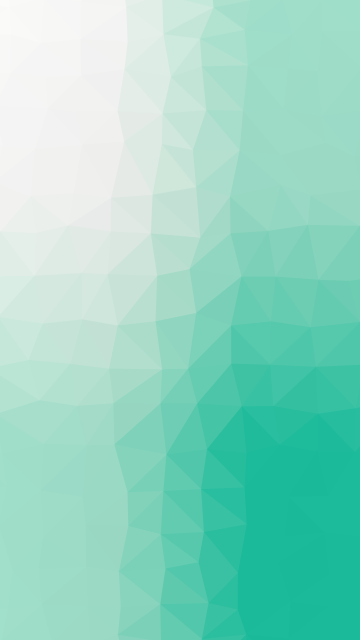
A Shadertoy shader for this background:

```glsl
// Low-poly background: flat triangles fading from white at top left to teal at bottom right.

const vec2 GRID = vec2(9.0, 16.0);             // cells across and down
const float JITTER = 0.4;                      // random spread of a vertex, in cells
const vec3 PALE = vec3(0.925, 0.925, 0.922);
const vec3 MINT = vec3(0.600, 0.845, 0.765);
const vec3 TEAL = vec3(0.105, 0.730, 0.605);

// Two random values in 0..1, without sine
vec2 hash22(vec2 p) {
    vec3 q = fract(p.xyx * vec3(0.1031, 0.1030, 0.0973));
    q += dot(q, q.yzx + 33.33);
    return fract((q.xx + q.yz) * q.zy);
}

// Mesh vertex: lattice node, slow drift along the rows, random jitter
vec2 vertex(vec2 node) {
    vec2 drift = vec2(0.14 * cos(0.43 * node.y), -0.27 * sin(0.39 * node.y));
    return node + drift + JITTER * (hash22(node + 17.0) - 0.5);
}

// Smooth curve through three tones
vec3 palette(float t) {
    vec3 slope = 4.0 * MINT - 3.0 * PALE - TEAL;
    vec3 bend = TEAL - PALE - slope;
    return PALE + t * (slope + t * bend);
}

// Flat colour of a face from its centre, in cells
vec3 faceColor(vec2 center) {
    vec2 uv = clamp(center / GRID, 0.0, 1.0);
    vec2 ramp = clamp((uv - vec2(0.315, 0.31)) / vec2(0.36, 0.38), 0.0, 1.0);
    vec2 glow = max(1.0 - 3.0 * uv, 0.0);
    float shade = 0.008 * (hash22(floor(center * 8.0)).x - 0.5);
    return palette(0.5 * (ramp.x + ramp.y)) + 0.028 * (glow.x + glow.y) + shade;
}

// Signed distance to the line a-b, negative on the inner side
float edgeDistance(vec2 p, vec2 a, vec2 b) {
    vec2 side = b - a;
    return dot(p - a, normalize(vec2(side.y, -side.x)));
}

// Colour (rgb) and coverage (a) of one triangle, premultiplied
vec4 triangle(vec2 p, vec2 a, vec2 b, vec2 c, float pixel) {
    float d = max(edgeDistance(p, a, b), max(edgeDistance(p, b, c), edgeDistance(p, c, a)));
    float cover = clamp(0.5 - d / pixel, 0.0, 1.0);
    return cover > 0.0 ? vec4(faceColor((a + b + c) / 3.0), 1.0) * cover : vec4(0.0);
}

// One mesh cell, split along its shorter diagonal
vec4 meshCell(vec2 p, vec2 cell, float pixel) {
    vec2 a = vertex(cell);
    vec2 b = vertex(cell + vec2(1.0, 0.0));
    vec2 c = vertex(cell + vec2(1.0, 1.0));
    vec2 d = vertex(cell + vec2(0.0, 1.0));
    if (distance(a, c) < distance(b, d))
        return triangle(p, a, b, c, pixel) + triangle(p, a, c, d, pixel);
    return triangle(p, a, b, d, pixel) + triangle(p, b, c, d, pixel);
}

void mainImage(out vec4 fragColor, in vec2 fragCoord) {
    vec2 uv = fragCoord / iResolution.xy;
    vec2 p = vec2(uv.x, 1.0 - uv.y) * GRID;
    float pixel = GRID.y / iResolution.y;

    // Blend the faces that touch this pixel
    vec4 sum = vec4(0.0);
    for (int y = -1; y <= 1; y++)
        for (int x = -1; x <= 1; x++)
            sum += meshCell(p, floor(p) + vec2(x, y), pixel);

    fragColor = vec4(sum.rgb / max(sum.a, 0.001), 1.0);
}
```
